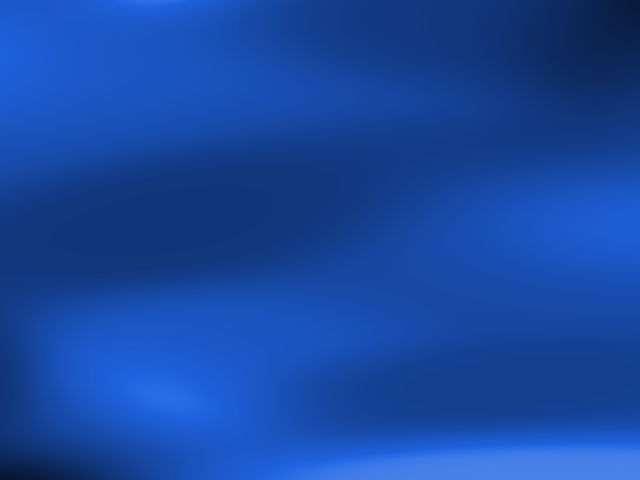
Write a Shadertoy shader that draws this background.

```glsl
// Soft blue abstract backdrop: wide, blurred bands of light and shade.
// Stretched elliptical veils pull one scalar tone towards their own level,
// layer by layer; a blue ramp with a pale top end then colours the tone.

#define BASE_TONE 0.63
#define DEEP_BLUE vec3(0.137, 0.440, 1.0)
#define PALE_BLUE vec3(0.285, 0.510, 0.905)
#define PALE_START 0.85
#define PALE_END 0.96

// Squared elliptical distance; slope shears the ellipse along x.
float ellipse(vec2 p, vec2 center, vec2 radius, float slope) {
    vec2 d = p - center;
    d.y -= slope * d.x;
    d /= radius;
    return dot(d, d);
}

// Gaussian falloff, for light pools and dim corners.
float glow(vec2 p, vec2 center, vec2 radius, float slope) {
    return exp(-ellipse(p, center, radius, slope));
}

// Flatter core and firmer rim, for broad bands.
float band(vec2 p, vec2 center, vec2 radius, float slope) {
    float d = ellipse(p, center, radius, slope);
    return exp(-d * d);
}

float toneField(vec2 p) {
    float tone = BASE_TONE;

    // Upper left light and the tongue reaching to the right
    tone = mix(tone, 0.78, glow(p, vec2(0.00, 0.86), vec2(0.62, 0.20), 0.0));
    tone = mix(tone, 0.86, glow(p, vec2(-0.02, 0.88), vec2(0.10, 0.11), 0.0));

    // Upper right shade, deepening into the corner
    tone = mix(tone, 0.53, glow(p, vec2(0.78, 0.69), vec2(0.30, 0.09), 0.0));
    tone = mix(tone, 0.51, band(p, vec2(0.73, 0.97), vec2(0.34, 0.16), 0.0));
    tone = mix(tone, 0.36, glow(p, vec2(0.93, 0.90), vec2(0.16, 0.18), 0.0));
    tone = mix(tone, 0.23, glow(p, vec2(1.01, 1.01), vec2(0.10, 0.12), 0.0));
    tone = mix(tone, 0.92, glow(p, vec2(0.25, 1.02), vec2(0.14, 0.06), 0.1));

    // Dark band through the middle and the light from the right edge
    tone = mix(tone, 0.47, band(p, vec2(0.27, 0.54), vec2(0.42, 0.15), 0.2));
    tone = mix(tone, 0.84, glow(p, vec2(1.02, 0.53), vec2(0.28, 0.12), 0.0));

    // Lower bands: lit on the left, shaded on the right
    tone = mix(tone, 0.75, band(p, vec2(0.36, 0.28), vec2(0.29, 0.12), 0.0));
    tone = mix(tone, 0.56, band(p, vec2(0.80, 0.20), vec2(0.37, 0.10), 0.1));
    tone = mix(tone, 0.89, glow(p, vec2(0.26, 0.17), vec2(0.19, 0.11), -0.3));

    // Pale sweep along the bottom
    tone = mix(tone, 0.95, band(p, vec2(0.85, 0.00), vec2(0.60, 0.10), 0.03));

    // Dim left edge and lower left corner
    tone = mix(tone, 0.45, glow(p, vec2(-0.02, 0.20), vec2(0.08, 0.20), 0.0));
    tone = mix(tone, 0.17, glow(p, vec2(0.00, -0.02), vec2(0.20, 0.08), 0.0));
    return tone;
}

void mainImage(out vec4 fragColor, in vec2 fragCoord) {
    vec2 uv = fragCoord / iResolution.xy;
    float tone = toneField(uv);
    float pale = smoothstep(PALE_START, PALE_END, tone);
    vec3 color = mix(DEEP_BLUE * tone, PALE_BLUE, pale);
    fragColor = vec4(color, 1.0);
}
```
